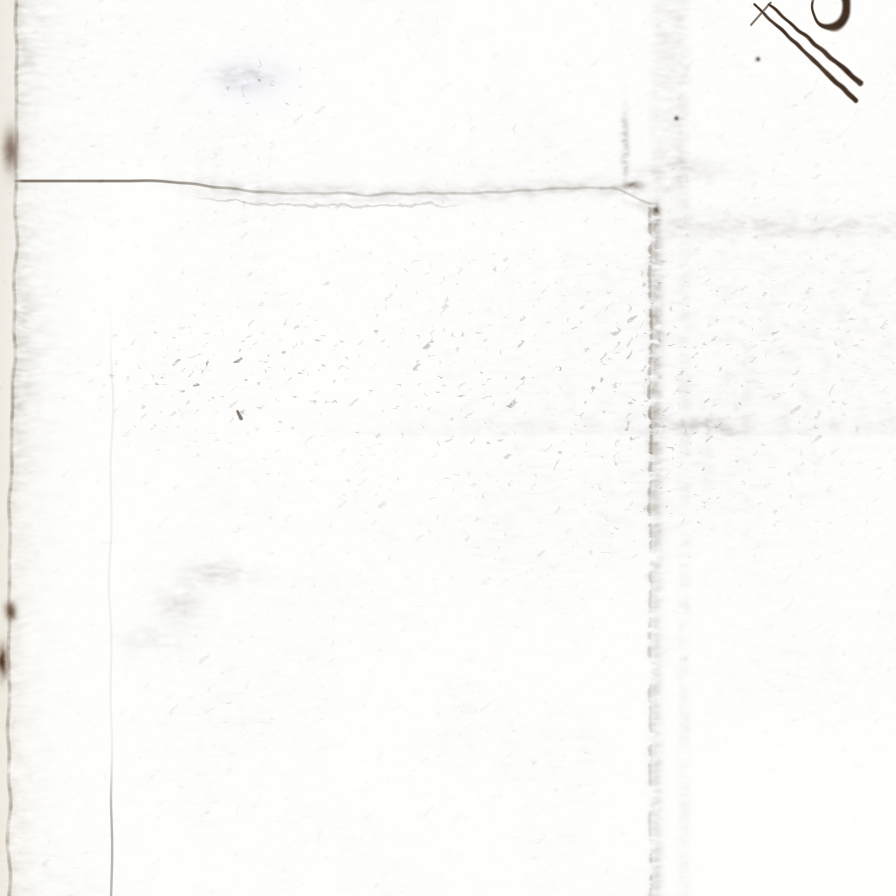
A three.js fragment shader for this texture:

```glsl
// Bleached old paper with fold creases, stains, a worn left edge and ink strokes.
varying vec2 vUv;

vec2 gradient(vec2 cell) {
  float h = 6.2832 * fract(sin(dot(cell, vec2(127.1, 311.7))) * 43758.5);
  return vec2(cos(h), sin(h));
}

float noise(vec2 p) {
  vec2 i = floor(p), f = p - i, e = vec2(1.0, 0.0);
  vec2 u = f * f * (3.0 - 2.0 * f);
  float low = mix(dot(gradient(i), f), dot(gradient(i + e), f - e), u.x);
  float high = mix(dot(gradient(i + e.yx), f - e.yx), dot(gradient(i + 1.0), f - 1.0), u.x);
  return mix(low, high, u.y);
}

float fbm(vec2 p) {
  float sum = 0.0, gain = 0.6;
  for (int i = 0; i < 4; i++) {
    sum += gain * noise(p);
    p = p * 2.03 + 17.3;
    gain *= 0.55;
  }
  return sum;
}

float bump(float d, float width) { return exp(-d * d / (width * width)); }

float blot(vec2 p, float x, float y, float rx, float ry) {
  return bump(p.x - x, rx) * bump(p.y - y, ry);
}

float span(float x, float a, float b, float soft) {
  return smoothstep(a - soft, a + soft, x) * (1.0 - smoothstep(b - soft, b + soft, x));
}

float line(float d, float width) {
  return 1.0 - smoothstep(width * 0.4, width + 0.0012, abs(d));
}

// Pen stroke that widens from a to b
float stroke(vec2 p, vec2 a, vec2 b, float w0, float w1) {
  vec2 ab = b - a;
  float t = clamp(dot(p - a, ab) / dot(ab, ab), 0.0, 1.0);
  return line(length(p - a - ab * t), mix(w0, w1, t));
}

void main() {
  vec2 p = vUv;
  float cloud = fbm(p * 6.0 + 3.0);
  float grain = fbm(p * vec2(45.0, 75.0));
  float fiber = noise(p * vec2(70.0, 190.0) + 5.0 * cloud);
  float fleck = noise(p * vec2(130.0, 150.0) + 2.0 * grain);
  vec2 torn = p + 0.004 * vec2(grain, fbm(p * 50.0 + 9.0));
  float rough = clamp(0.65 + 1.3 * grain + 0.6 * fiber, 0.0, 1.6);

  // Broad soiling and paper fibers
  float soil = 0.25 + 0.5 * smoothstep(-0.1, 0.4, cloud);
  soil += 0.35 * span(p.y, 0.512, 0.72, 0.004) * smoothstep(0.3, 0.75, p.x);
  soil += 0.5 * blot(p, 0.84, 0.62, 0.2, 0.25) + 0.6 * blot(p, 0.78, 0.46, 0.1, 0.05);
  soil += 0.25 * blot(p, 0.15, 0.93, 0.15, 0.1);
  soil *= 1.0 - 0.75 * blot(p, 0.95, 0.06, 0.2, 0.14);
  soil *= 1.0 - 0.6 * blot(p, 0.12, 0.7, 0.14, 0.07);
  float shade = soil * (0.008 + 0.035 * max(grain + 0.1, 0.0) + 0.05 * max(fiber - 0.12, 0.0));

  // Flecks gathered in patches
  float patches = 0.3 * soil + 0.9 * blot(p, 0.25, 0.585, 0.11, 0.05);
  patches += 0.6 * blot(p, 0.55, 0.58, 0.3, 0.12) + 0.7 * blot(p, 0.3, 0.9, 0.05, 0.035);
  patches += 0.7 * blot(p, 0.77, 0.47, 0.05, 0.07);
  shade += 0.3 * patches * smoothstep(0.32, 0.62, fleck);

  // Smudges
  float smudge = 0.11 * blot(torn, 0.245, 0.36, 0.035, 0.012);
  smudge += 0.09 * blot(torn, 0.2, 0.325, 0.025, 0.02);
  smudge += 0.05 * blot(torn, 0.17, 0.285, 0.035, 0.015);
  smudge += 0.13 * blot(torn, 0.275, 0.914, 0.03, 0.012);
  smudge += 0.13 * blot(torn, 0.79, 0.525, 0.04, 0.009);
  smudge += 0.09 * blot(torn, 0.76, 0.81, 0.045, 0.01);

  // Ragged horizontal crease, fading to the right
  float below = p.y - 0.798 + 0.014 * smoothstep(0.17, 0.32, p.x)
    - 0.006 * smoothstep(0.5, 0.66, p.x) + 0.017 * smoothstep(0.68, 0.73, p.x)
    - 0.006 * noise(vec2(p.x * 28.0, 2.0)) * smoothstep(0.12, 0.3, p.x);
  float creaseX = span(p.x, 0.02, 0.73, 0.008);
  shade += creaseX * line(below, 0.0013) * mix(0.5, 0.14, smoothstep(0.12, 0.34, p.x));
  smudge += creaseX * smoothstep(0.15, 0.28, p.x) * 0.1 * bump(below, 0.009);
  shade += span(p.x, 0.23, 0.5, 0.03) * 0.13 * line(below + 0.013 + 0.008 * grain, 0.001);
  smudge += smoothstep(0.73, 0.75, p.x) * 0.08 * bump(torn.y - 0.747, 0.012);

  // Middle fold, soiled above and clean below
  float foldY = p.y - 0.514 - 0.003 * noise(vec2(p.x * 20.0, 7.0));
  smudge += 0.035 * smoothstep(-0.002, 0.002, foldY) * exp(-max(foldY, 0.0) / 0.018)
    * smoothstep(0.25, 0.6, p.x);

  // Vertical fold
  float foldX = torn.x - 0.732 - 0.003 * noise(vec2(2.0, p.y * 15.0));
  float lower = 1.0 - smoothstep(0.765, 0.775, p.y);
  float wear = lower * (0.6 + 0.5 * smoothstep(0.35, 0.5, p.y) + 0.7 * noise(vec2(4.0, p.y * 18.0)));
  smudge += wear * 0.18 * bump(foldX, 0.0075);
  shade += wear * 0.16 * line(foldX + 0.006, 0.0018) * smoothstep(-0.2, 0.1, grain);
  smudge += (1.0 - lower) * 0.045 * span(p.x, 0.728, 0.765, 0.008);
  smudge += 0.025 * span(p.x, 0.757, 0.77, 0.005);
  smudge += 0.4 * blot(torn, 0.733, 0.76, 0.004, 0.014) + 0.4 * blot(torn, 0.705, 0.793, 0.012, 0.005);
  smudge += 0.25 * blot(torn, 0.698, 0.835, 0.004, 0.04);

  // Thin left crack and small marks
  float crack = p.x - 0.124 - 0.006 * noise(vec2(6.0, p.y * 10.0));
  shade += line(crack, 0.001) * mix(0.3, 0.05, smoothstep(0.08, 0.17, p.y)) * (1.0 - smoothstep(0.55, 0.68, p.y));
  shade += 0.55 * stroke(p, vec2(0.265, 0.541), vec2(0.269, 0.533), 0.001, 0.002);
  shade += 0.6 * blot(p, 0.755, 0.868, 0.0025, 0.0025);

  // Worn left margin
  float edge = p.x - mix(0.01, 0.018, smoothstep(0.3, 0.8, p.y)) - 0.004 * noise(vec2(1.0, p.y * 24.0));
  float inside = smoothstep(-0.002, 0.002, edge);
  float grime = 0.45 + 0.6 * blot(p, 0.02, 0.6, 0.2, 0.13) + 0.5 * smoothstep(0.85, 0.95, p.y);
  smudge += inside * 0.17 * grime * exp(-max(edge, 0.0) / 0.02);
  shade += 0.22 * line(edge, 0.002) * (0.7 + grain) + 0.05 * (1.0 - inside) + smudge * rough;
  vec3 color = vec3(1.0, 1.0, 0.995) - shade * vec3(0.9, 0.97, 1.04);
  color -= vec3(0.01, 0.025, 0.06) * exp(-p.x / 0.018);
  color.rg -= 0.03 * blot(torn, 0.28, 0.91, 0.04, 0.025);

  // Brown edge spots
  float rust = 0.65 * blot(torn, 0.012, 0.832, 0.008, 0.022);
  rust += 0.8 * blot(torn, 0.012, 0.318, 0.006, 0.009) + blot(torn, 0.003, 0.262, 0.005, 0.016);
  color = mix(color, vec3(0.33, 0.23, 0.16), min(rust, 1.0));

  // Slanted pen strokes, hairlines and a curl
  vec2 q = p + 0.0015 * noise(p * 60.0), tip = vec2(0.838, 0.972);
  float ink = stroke(q, vec2(0.842, 0.995), vec2(0.955, 0.888), 0.001, 0.0032);
  ink = max(ink, stroke(q, vec2(0.858, 0.995), vec2(0.96, 0.907), 0.001, 0.0035));
  ink = max(ink, 0.7 * stroke(q, tip, vec2(0.86, 0.997), 0.0008, 0.0008));
  vec2 curl = q - vec2(0.926, 0.993);
  float heavy = smoothstep(-0.018, 0.016, curl.x);
  float hook = line(length(curl * vec2(1.0, 0.8)) - 0.019, mix(0.001, 0.0055, heavy));
  ink = max(ink, hook * (1.0 - smoothstep(0.004, 0.012, curl.y) * (1.0 - heavy)));
  ink = max(ink, 0.8 * blot(p, 0.846, 0.934, 0.0025, 0.0025));
  color = mix(color, vec3(0.23, 0.16, 0.11) + 0.12 * grain, ink * 0.95);
  gl_FragColor = vec4(clamp(color, 0.0, 1.0), 1.0);
}
```
